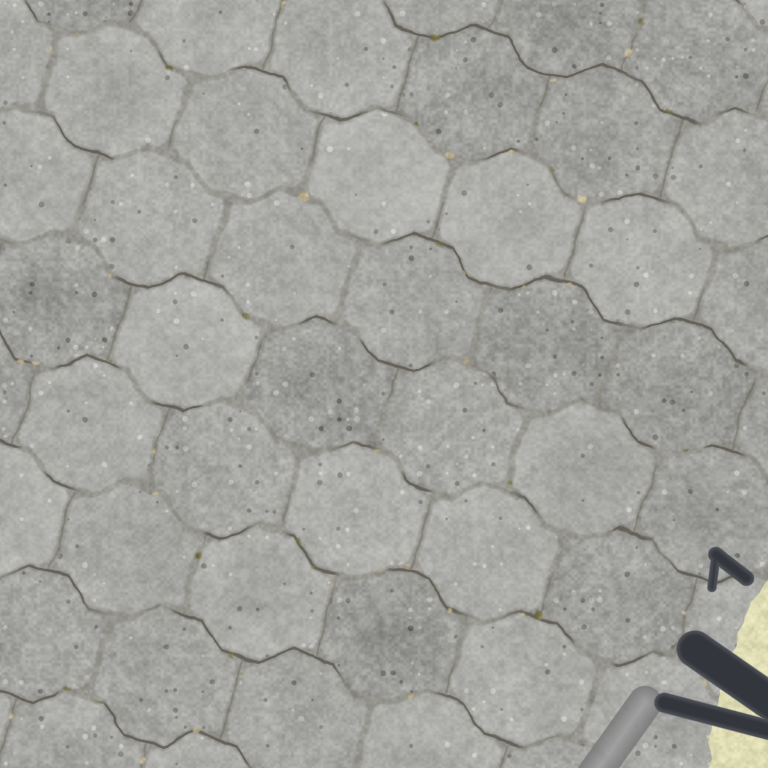
This texture is drawn by a Shadertoy shader. Its source:

```glsl
// Worn grey interlocking paving stones in tilted half-offset rows, with metal legs in one corner.

#define STONE_SIZE vec2(0.1806, 0.1410)  // pitch along a row, pitch between rows
#define ROW_TILT 0.3115                  // downward slope of the rows, radians
#define ROW_SHIFT 0.528                  // offset of each row, in stones
#define ORIGIN vec2(0.4922, 0.7695)      // centre of one stone
#define BULGE 0.105                      // seam wave height, in rows
#define CORNER 0.020                     // corner rounding
#define JOINT_WIDTH 0.0042               // half width of the sandy joint
#define WOBBLE 0.007                     // unevenness of the edges
#define STONE_COLOR vec3(0.655, 0.655, 0.643)
#define JOINT_COLOR vec3(0.565, 0.560, 0.530)
#define CRACK_COLOR vec3(0.33, 0.32, 0.29)
#define METAL_COLOR vec3(0.20, 0.21, 0.235)

float hash(vec2 p) {
    return fract(sin(dot(p, vec2(127.1, 311.7))) * 43758.5453);
}

float noise(vec2 p) {
    vec2 i = floor(p), f = fract(p);
    f = f * f * (3.0 - 2.0 * f);
    return mix(mix(hash(i), hash(i + vec2(1, 0)), f.x),
               mix(hash(i + vec2(0, 1)), hash(i + vec2(1, 1)), f.x), f.y);
}

float fbm(vec2 p) {
    float sum = 0.0, gain = 0.5;
    for (int i = 0; i < 4; i++) {
        sum += gain * noise(p);
        p = p * 2.03 + 17.3;
        gain *= 0.5;
    }
    return sum / 0.9375;
}

// Scattered round spots: x = coverage, y = random value of the spot
vec2 spots(vec2 p, float cells, float density) {
    vec2 id = floor(p * cells);
    vec2 center = 0.35 + 0.3 * vec2(hash(id + 3.1), hash(id + 7.7));
    float radius = mix(0.12, 0.33, hash(id + 5.3));
    float dist = length(fract(p * cells) - center);
    float cover = 1.0 - smoothstep(radius - 0.1, radius + 0.1, dist);
    return vec2(cover * step(hash(id), density), hash(id + 9.2));
}

// Row coordinate of the wavy seam below a row
float seam(float row, float u) {
    float wave = cos(6.2832 * (u - row * ROW_SHIFT));
    return row + 0.5 + BULGE * clamp(1.6 * wave, -1.0, 1.0);
}

float bar(vec2 p, vec2 a, vec2 b, float radius) {
    vec2 pa = p - a, ba = b - a;
    return length(pa - ba * clamp(dot(pa, ba) / dot(ba, ba), 0.0, 1.0)) - radius;
}

float fill(float d) {
    float soft = 1.0 / iResolution.y;
    return 1.0 - smoothstep(-soft, soft, d);
}

void mainImage(out vec4 fragColor, in vec2 fragCoord) {
    vec2 p = fragCoord / iResolution.y;

    // Tilted row coordinates, with uneven edges
    vec2 warp = vec2(fbm(p * 24.0), fbm(p * 24.0 + 40.0)) - 0.5;
    vec2 q = p - ORIGIN + 2.0 * WOBBLE * warp;
    float c = cos(ROW_TILT), s = sin(ROW_TILT);
    vec2 uv = vec2(c * q.x - s * q.y, -s * q.x - c * q.y) / STONE_SIZE;

    // Find the stone and the distances to its seams and side joints
    float row = round(uv.y);
    float below = seam(row, uv.x) - uv.y;
    float above = uv.y - seam(row - 1.0, uv.x);
    row += step(below, 0.0) - step(above, 0.0);
    float x = uv.x - row * ROW_SHIFT;
    vec2 stone = vec2(round(x), row);
    vec2 local = vec2(x, uv.y) - stone;
    vec2 gap = vec2(0.5 - abs(local.x), min(abs(below), abs(above))) * STONE_SIZE;
    float edge = CORNER - length(max(CORNER - gap, 0.0));

    // Stone face: own tone, darker worn middle, mottling and grit
    float tone = hash(stone + 21.0);
    float wear = smoothstep(0.55, 0.0, length(local)) * hash(stone + 4.0);
    float rough = mix(1.25, 0.7, tone);
    float grit = (noise(p * 260.0) - 0.5) * 0.075 + (fbm(p * 95.0) - 0.5) * 0.13;
    vec3 color = STONE_COLOR + (tone - 0.45) * 0.085 - wear * 0.045;
    color += rough * grit + (fbm(p * 18.0) - 0.5) * 0.09;
    vec2 pit = spots(p, 85.0, 0.09 * rough);
    color += pit.x * mix(-0.16, 0.11, step(0.45, pit.y));

    // Sandy joints, and dark cracks along parts of the seams
    float sand = 1.0 - smoothstep(JOINT_WIDTH * 0.4, JOINT_WIDTH * 1.7, edge);
    color = mix(color, JOINT_COLOR + grit, 0.75 * sand);
    float broken = smoothstep(0.42, 0.62, noise(p * 17.0 + 6.0));
    float crack = 1.0 - smoothstep(0.0007, 0.0030, gap.y);
    crack = max(crack, 0.4 * (1.0 - smoothstep(0.0005, 0.0025, gap.x)));
    color = mix(color, CRACK_COLOR, 0.75 * crack * broken);

    // Dry debris and moss caught in the joints
    vec2 crumb = spots(p + 0.012 * warp, 52.0, 0.13);
    vec3 crumbColor = mix(vec3(0.46, 0.45, 0.27), vec3(0.76, 0.70, 0.55), step(0.4, crumb.y));
    color = mix(color, crumbColor + 2.0 * grit, 0.8 * crumb.x * sand);

    // Bright ground and metal legs in the lower right corner
    float ground = 0.925 + 1.2 * p.y * p.y - p.x + 0.02 * warp.x;
    color = mix(color, vec3(0.87, 0.86, 0.70) + grit, fill(ground));
    float tube = bar(p, vec2(0.84, 0.085), vec2(0.765, -0.02), 0.022);
    color = mix(color, vec3(0.47) - 7.0 * tube * vec3(1.0), fill(tube) * 0.9);
    float legs = bar(p, vec2(0.905, 0.155), vec2(1.03, 0.068), 0.024);
    legs = min(legs, bar(p, vec2(0.865, 0.085), vec2(1.03, 0.042), 0.013));
    legs = min(legs, bar(p, vec2(0.927, 0.235), vec2(0.932, 0.275), 0.006));
    legs = min(legs, bar(p, vec2(0.932, 0.278), vec2(0.972, 0.247), 0.010));
    color = mix(color, METAL_COLOR + 0.1 * smoothstep(-0.008, 0.0, legs), fill(legs));

    fragColor = vec4(clamp(color, 0.0, 1.0), 1.0);
}
```
